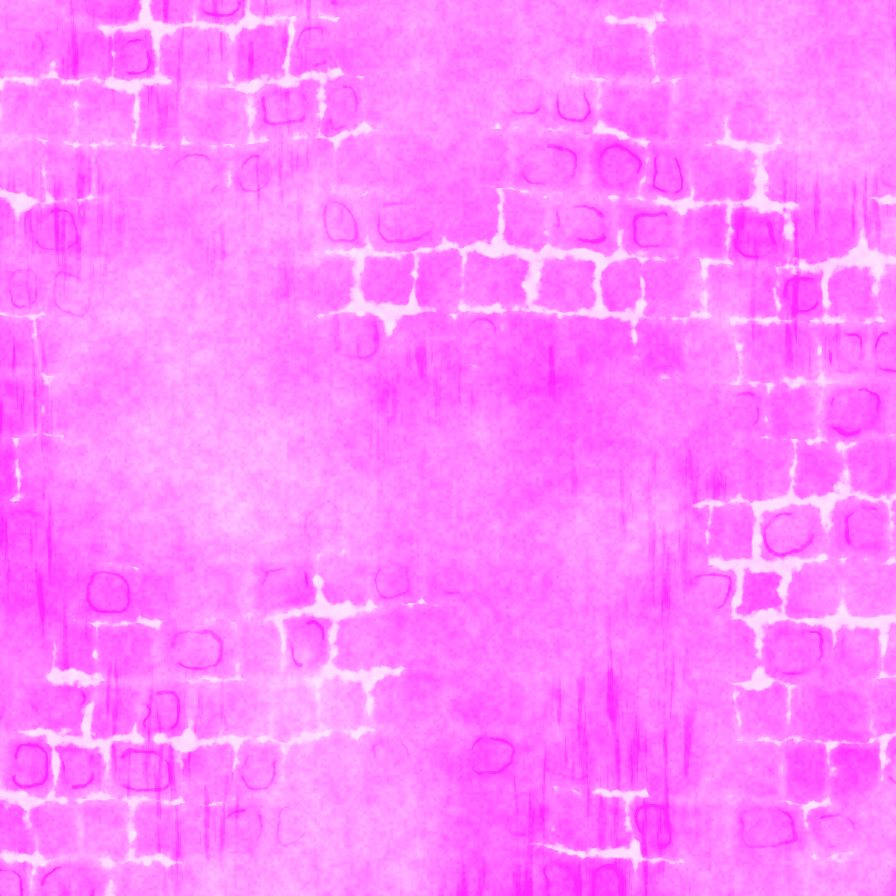
A Shadertoy shader for this texture:

```glsl
// Weathered block wall in magenta: staggered rounded blocks under cloudy plaster.
// Rounded-box distances give pale crumbling joints and thin broken rings;
// layered noise adds stains, vertical scratches and grain, cellular noise the crumbs.

const float ROWS = 15.0;                      // blocks along each side
const vec2 BLOCK_HALF = vec2(0.445, 0.425);   // block half size, in cells
const float BLOCK_ROUND = 0.16;
const float RING_HALF = 0.31;
const float RING_ROUND = 0.22;
const float RING_WIDTH = 0.022;
const float RING_SHARE = 0.34;
const float BASE_GREEN = 0.522;               // middle tone of the wall
const float MORTAR_GREEN = 0.86;
const float CLOUD_CONTRAST = 0.42;
const float STAIN_CONTRAST = 0.30;
const float GRAIN_CONTRAST = 0.20;
const float SCRATCH_DEPTH = 0.17;

float hash(vec2 p) {
    vec3 q = fract(vec3(p.xyx) * 0.1031);
    q += dot(q, q.yzx + 33.33);
    return fract((q.x + q.y) * q.z);
}

float noise(vec2 p) {
    vec2 i = floor(p), f = fract(p);
    f = f * f * (3.0 - 2.0 * f);
    float low = mix(hash(i), hash(i + vec2(1, 0)), f.x);
    float high = mix(hash(i + vec2(0, 1)), hash(i + vec2(1, 1)), f.x);
    return mix(low, high, f.y);
}

float fbm(vec2 p) {
    float sum = 0.0, weight = 0.5;
    for (int i = 0; i < 5; i++) {
        sum += weight * noise(p);
        p = mat2(1.6, 1.2, -1.2, 1.6) * p + 17.3;
        weight *= 0.5;
    }
    return sum / 0.97;
}

// Distance to the nearest scattered point
float cellular(vec2 p) {
    vec2 i = floor(p);
    float nearest = 2.0;
    for (int y = -1; y <= 1; y++)
    for (int x = -1; x <= 1; x++) {
        vec2 c = i + vec2(x, y);
        vec2 point = c + vec2(hash(c), hash(c + 57.0));
        nearest = min(nearest, length(p - point));
    }
    return nearest;
}

float roundBox(vec2 p, vec2 halfSize, float radius) {
    vec2 q = abs(p) - halfSize + radius;
    return length(max(q, 0.0)) + min(max(q.x, q.y), 0.0) - radius;
}

void mainImage(out vec4 fragColor, in vec2 fragCoord) {
    vec2 p = fragCoord / iResolution.y;
    float pixel = ROWS / iResolution.y;

    // Wall-wide layers
    float cloud = fbm(p * 3.2 + 4.0);
    float stain = fbm(p * vec2(15.0, 12.0) + 31.0);
    float grain = fbm(p * 85.0 + 9.0);
    float speckle = noise(p * 270.0);
    float crumb = cellular(p * 95.0);
    float exposed = smoothstep(0.36, 0.60, fbm(p * 4.3 + 71.0));

    // Staggered, slightly warped block grid
    vec2 warp = vec2(fbm(p * 22.0), fbm(p * 22.0 + 50.0)) - 0.5;
    vec2 g = p * ROWS + warp * 0.32;
    g.y += 0.12 * sin(p.x * 9.0) + 0.3;
    float row = floor(g.y);
    g.x += 0.5 * mod(row, 2.0) + 0.35 * hash(vec2(row, 3.0));
    g.x += 0.16 * sin(g.x * 1.9 + row * 2.4);
    vec2 id = floor(g);
    vec2 local = fract(g) - 0.5;
    float block = roundBox(local, BLOCK_HALF, BLOCK_ROUND);

    // Plaster tone, darker on bare blocks
    float green = BASE_GREEN + CLOUD_CONTRAST * (cloud - 0.5);
    green += STAIN_CONTRAST * (stain - 0.5);
    green += GRAIN_CONTRAST * (grain - 0.5) + 0.09 * (speckle - 0.5);
    float face = smoothstep(0.04, -0.08, block);
    green -= face * exposed * (0.01 + 0.07 * hash(id + 11.0));

    // Vertical scratches in the darker stains
    float scratch = smoothstep(0.52, 0.76, fbm(p * vec2(125.0, 13.0) + 5.0));
    float worn = smoothstep(0.50, 0.66, fbm(p * 5.5 + 23.0));
    green -= SCRATCH_DEPTH * scratch * (0.15 + worn);
    green -= 0.05 * worn;

    // Broken rings, clustered on some block faces
    vec2 ringPos = local + 0.08 * (vec2(hash(id + 2.0), hash(id + 5.0)) - 0.5);
    float ring = abs(roundBox(ringPos, vec2(RING_HALF), RING_ROUND));
    float line = 1.0 - smoothstep(RING_WIDTH - 0.5 * pixel, RING_WIDTH + pixel, ring);
    float hasRing = step(1.0 - RING_SHARE, hash(id + 40.0)) * exposed;
    float broken = smoothstep(0.38, 0.56, noise(g * 3.2 + 8.0));
    green -= hasRing * (0.19 * line * broken + 0.05 * smoothstep(0.11, 0.0, ring));

    // Pale joints with a soft halo and crumbling edges
    float decay = fbm(p * 13.0 + 90.0) - 0.5;
    float reach = mix(-0.24, -0.01, exposed) + 0.42 * decay;
    float edge = block + min(reach, 0.07) + 0.16 * (grain - 0.5) + 0.07 * (0.42 - crumb);
    float joint = smoothstep(0.0, 0.085, edge);
    float halo = smoothstep(-0.13, 0.08, block) * exposed;
    green += 0.065 * halo;
    green = mix(green, MORTAR_GREEN + 0.16 * (grain - 0.5), joint * 0.92);

    fragColor = vec4(1.0, clamp(green, 0.18, 0.96), 1.0, 1.0);
}
```
